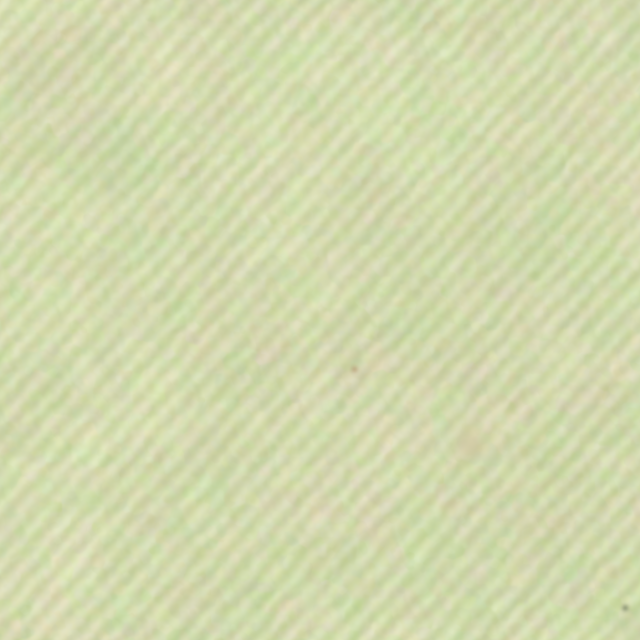
Give the GLSL for this texture, as a Shadertoy shader.

```glsl
// Pale green twill cloth: fine diagonal ribs with mottled dye and a few specks.

const vec3 RIB_LIGHT = vec3(0.864, 0.884, 0.732);
const vec3 RIB_DARK = vec3(0.786, 0.818, 0.628);
const vec3 PINK_SHIFT = vec3(0.034, -0.018, 0.026);
const vec3 YELLOW_SHIFT = vec3(0.012, 0.007, -0.055);
const vec2 RIB_COUNT = vec2(25.0, 23.0); // ribs across and down
const float TAU = 6.2832;

vec3 hash3(vec2 p) {
    vec3 q = fract(p.xyx * vec3(0.1031, 0.1030, 0.0973));
    q += dot(q, q.yxz + 33.33);
    return fract((q.xxy + q.yzz) * q.zyx);
}

// Cellular noise: random values of nearby cells, softly blended, about zero.
vec3 softCells(vec2 p) {
    vec2 cell = floor(p);
    vec3 sum = vec3(0.0);
    float total = 0.0;
    for (int y = -1; y <= 1; y++) {
        for (int x = -1; x <= 1; x++) {
            vec2 id = cell + vec2(x, y);
            vec2 d = id + hash3(id + 71.0).xy - p;
            float weight = exp(-6.0 * dot(d, d));
            sum += weight * hash3(id);
            total += weight;
        }
    }
    return sum / total - 0.5;
}

// Rib brightness, 0 in the grooves and 1 on the crests.
float ribs(vec2 uv, vec2 count, float wobble) {
    float phase = dot(uv, vec2(count.x, -count.y)) + wobble;
    return 0.5 + 0.5 * sin(TAU * phase);
}

// Short thread steps that break each rib along its length.
float threadSteps(vec2 uv, vec2 count, float drift) {
    float along = dot(uv, count.yx);
    float across = dot(uv, vec2(count.x, -count.y));
    return sin(TAU * (along * 1.1 + across * 0.5 + drift));
}

// Soft round mark: xy is its centre, z its radius.
float speck(vec2 uv, vec3 spot) {
    vec2 d = (uv - spot.xy) / spot.z;
    return exp(-dot(d, d));
}

void mainImage(out vec4 fragColor, in vec2 fragCoord) {
    vec2 uv = fragCoord / iResolution.xy;

    // Dye variation from broad patches down to single threads
    vec3 broad = softCells(uv * 7.0 + 3.0);
    vec3 middle = softCells(uv * 25.0 + 19.0);
    vec3 fine = softCells(uv * 62.0 + 41.0);
    vec3 grain = softCells(uv * 125.0 + 7.0);

    // Woven ribs
    float wobble = 0.10 * broad.x + 0.18 * middle.x + 0.12 * fine.x;
    float rib = ribs(uv, RIB_COUNT, wobble);
    rib = mix(0.5, rib, 0.76 + 0.45 * middle.z);
    rib += 0.05 * threadSteps(uv, RIB_COUNT, middle.y);
    vec3 color = mix(RIB_DARK, RIB_LIGHT, rib);

    // Uneven tone and tint
    color += 0.026 * broad.y + 0.026 * middle.y + 0.022 * fine.y + 0.016 * grain.y;
    color += PINK_SHIFT * (0.5 * broad.z + 0.8 * middle.x + 1.0 * fine.z);
    color += YELLOW_SHIFT * (0.6 * fine.x + 0.4 * grain.x);

    // Wear: a brown fleck, a grey fleck and a faint rosy stain
    vec3 spots[3] = vec3[3](vec3(0.554, 0.423, 0.006),
                            vec3(0.977, 0.050, 0.006),
                            vec3(0.735, 0.305, 0.024));
    vec3 inks[3] = vec3[3](vec3(0.72, 0.61, 0.46),
                           vec3(0.45, 0.49, 0.37),
                           vec3(0.82, 0.76, 0.62));
    for (int i = 0; i < 3; i++) {
        color = mix(color, inks[i], 0.6 * speck(uv, spots[i]));
    }

    fragColor = vec4(clamp(color, 0.0, 1.0), 1.0);
}
```
